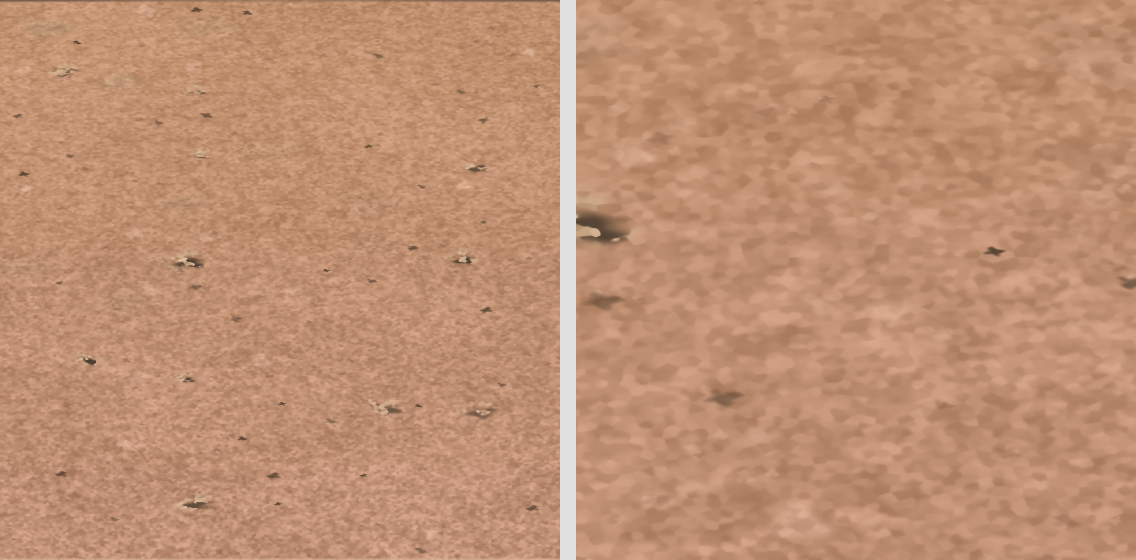
Left, the full canvas; right, a detail of the centre.
Write a WebGL 2 fragment shader that draws this texture.

```glsl
#version 300 es
precision highp float;

uniform vec2 u_resolution;
out vec4 fragColor;

vec3 hash3(vec2 p) {
    vec3 q = fract(vec3(p.xyx) * vec3(0.1031, 0.1030, 0.0973));
    q += dot(q, q.yxz + 33.33);
    return fract((q.xxy + q.yzz) * q.zyx);
}

// Soft cellular noise: random cell values blended by distance to each seed
float grain(vec2 p) {
    vec2 cell = floor(p);
    float total = 0.0, weight = 0.0;
    for (int y = -1; y <= 1; y++)
    for (int x = -1; x <= 1; x++) {
        vec2 id = cell + vec2(x, y);
        vec3 r = hash3(id + 17.0);
        vec2 d = p - id - r.xy;
        float w = exp(-6.0 * dot(d, d));
        total += w * r.z;
        weight += w;
    }
    return total / weight;
}

// Scattered irregular blobs; size is the half extent in canvas units
float scatter(vec2 p, vec2 cells, float chance, float seed, vec2 size) {
    vec2 g = p * cells, cell = floor(g);
    float cover = 0.0;
    for (int y = -1; y <= 1; y++)
    for (int x = -1; x <= 1; x++) {
        vec2 id = cell + vec2(x, y);
        vec3 r = hash3(id + seed);
        float variety = fract(r.z * 91.7);
        vec2 d = (g - id - 0.2 - 0.6 * r.xy) / cells / (size * mix(0.6, 1.3, variety));
        d.y += (r.x - 0.5) * 0.8 * d.x;
        d += 0.25 * sin(d.yx * 4.0 + r.xy * 6.3);
        float blob = 1.0 - smoothstep(0.45, 1.35, length(d));
        cover = max(cover, blob * step(r.z, chance) * mix(0.5, 1.0, r.y));
    }
    return cover;
}

void main() {
    vec2 uv = gl_FragCoord.xy / u_resolution.y;
    float height = uv.y;

    // Grain, flattened and finer towards the top
    vec2 ground = vec2(uv.x, height + 0.2 * height * height);
    float fine = grain(ground * vec2(150.0, 205.0)) - 0.5;
    float medium = grain(ground * vec2(58.0, 95.0) + 40.0) - 0.5;
    float broad = grain(ground * vec2(4.0, 11.0) + 80.0) - 0.5;

    // Sand
    vec3 color = mix(vec3(0.748, 0.560, 0.460), vec3(0.760, 0.569, 0.435), height);
    float relief = fine * 0.125 + medium * 0.085;
    color += vec3(1.0, 0.95, 0.97) * (relief * mix(1.1, 0.75, height) + broad * 0.035);

    // Faint grey-green patches, mostly upper left
    float patches = scatter(uv, vec2(7.0, 10.0), 0.35, 5.0, vec2(0.045, 0.016));
    patches *= smoothstep(1.0, 0.0, uv.x) * smoothstep(0.2, 0.7, height);
    color = mix(color, vec3(0.69, 0.59, 0.47) + relief, patches * 0.55);

    // Pale pebbles and crumbs
    float crumbs = scatter(uv, vec2(34.0, 46.0), 0.18, 23.0, vec2(0.005, 0.0034));
    float pebbles = scatter(uv, vec2(10.0, 13.0), 0.13, 61.0, vec2(0.013, 0.008));
    color = mix(color, vec3(0.86, 0.69, 0.58), crumbs * 0.5);
    color = mix(color, vec3(0.87, 0.70, 0.60) + relief * 0.8, pebbles * 0.75);

    // Small shaded hollows and dark chips
    float hollows = scatter(uv, vec2(30.0, 44.0), 0.12, 97.0, vec2(0.006, 0.0028));
    float chips = scatter(uv, vec2(13.0, 17.0), 0.17, 131.0, vec2(0.0085, 0.0038));
    color = mix(color, vec3(0.56, 0.40, 0.31), hollows * 0.55);
    color = mix(color, vec3(0.27, 0.21, 0.15), chips * 0.85);

    // Rocks with a shadow below and to the right
    vec2 rockCells = vec2(4.0, 5.0);
    float rocks = scatter(uv, rockCells, 0.24, 171.0, vec2(0.026, 0.013));
    float shadow = scatter(uv - vec2(0.006, -0.005), rockCells, 0.24, 171.0, vec2(0.020, 0.007));
    float clumps = smoothstep(-0.25, 0.15, medium + fine * 0.5);
    color = mix(color, vec3(0.78, 0.67, 0.54) + fine * 0.25, rocks * clumps * 0.8);
    color = mix(color, vec3(0.25, 0.21, 0.16), shadow * smoothstep(0.12, -0.12, medium + fine * 0.6) * 0.9);

    // Thin worn borders: dark at the top, pale at the bottom
    float worn = 0.5 + 0.5 * sin(uv.x * 6.3 + 1.6);
    color = mix(color, vec3(0.45, 0.35, 0.29), smoothstep(0.995, 0.999, height) * mix(0.4, 0.9, worn));
    color = mix(color, vec3(0.86, 0.71, 0.60), smoothstep(0.005, 0.001, height) * 0.6);

    fragColor = vec4(clamp(color, 0.0, 1.0), 1.0);
}
```
